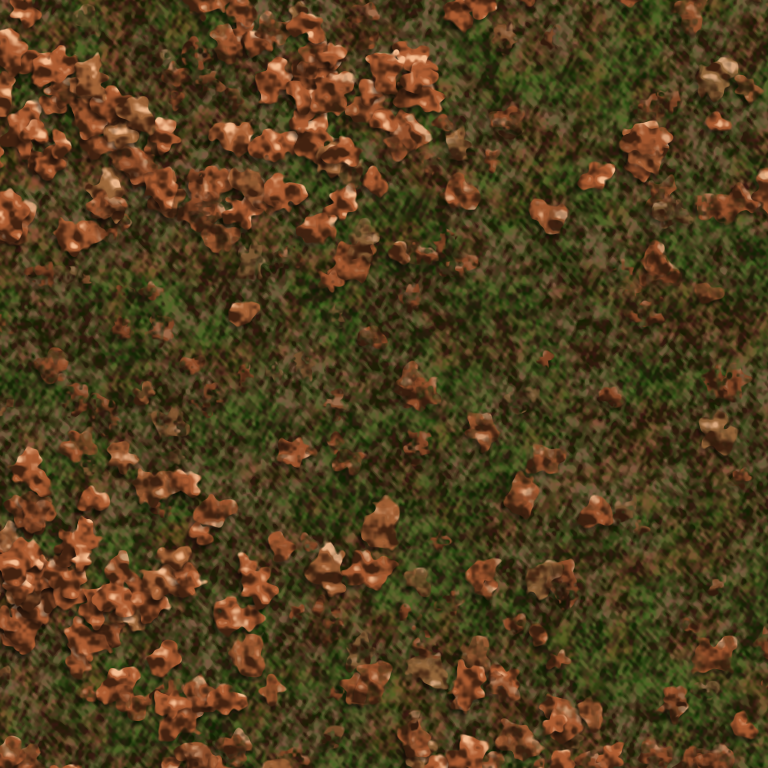
Write a Shadertoy shader that draws this texture.

```glsl
const vec3 SOIL = vec3(0.15, 0.11, 0.035);
const vec3 OLIVE = vec3(0.26, 0.235, 0.11);
const vec3 STRAW = vec3(0.43, 0.36, 0.23);
const vec3 MOSS = vec3(0.17, 0.25, 0.07);
const vec3 UMBER = vec3(0.33, 0.17, 0.08);
const vec3 RUST = vec3(0.64, 0.34, 0.18);
const vec3 TAN = vec3(0.56, 0.42, 0.24);
const vec3 GLINT = vec3(0.92, 0.72, 0.56);
const vec2 LIGHT = vec2(0.5, 0.86);

float hash(vec2 p) {
    vec3 q = fract(p.xyx * vec3(0.1031, 0.1030, 0.0973));
    q += dot(q, q.yzx + 33.33);
    return fract((q.x + q.y) * q.z);
}

float noise(vec2 p) {
    vec2 i = floor(p), f = fract(p);
    f = f * f * (3.0 - 2.0 * f);
    return mix(mix(hash(i), hash(i + vec2(1, 0)), f.x),
               mix(hash(i + vec2(0, 1)), hash(i + vec2(1, 1)), f.x), f.y);
}

float fbm(vec2 p) {
    float sum = 0.0, gain = 0.5;
    for (int i = 0; i < 4; i++) {
        sum += gain * noise(p);
        p = mat2(1.6, 1.2, -1.2, 1.6) * p + 7.3;
        gain *= 0.5;
    }
    return sum / 0.9375;
}

// Short blades: noise stretched along a given direction
float blades(vec2 uv, float angle, float scale) {
    vec2 d = vec2(cos(angle), sin(angle));
    return noise(vec2(dot(uv, d) * 0.45, dot(uv, vec2(-d.y, d.x))) * scale + angle * 31.0);
}

// Share of ground under fallen leaves: heavy below and above, thin in the middle
float litter(vec2 uv) {
    float low = smoothstep(0.42, 0.22, uv.y) * mix(1.0, 0.55, smoothstep(0.45, 0.65, uv.x));
    float high = smoothstep(0.6, 0.85, uv.y) * mix(0.85, 0.6, smoothstep(0.4, 0.8, uv.x));
    float patches = smoothstep(0.25, 0.75, noise(uv * 5.0 + 3.7));
    return 0.16 + 0.48 * max(low, high) * (0.5 + 0.7 * patches) + 0.12 * patches;
}

vec3 grass(vec2 uv) {
    float grain = 0.36 * blades(uv, 1.1, 210.0) + 0.34 * blades(uv, 2.3, 250.0)
                + 0.30 * noise(uv * 90.0);
    float tone = smoothstep(0.18, 0.84, grain + 0.22 * (fbm(uv * 14.0) - 0.5));
    vec3 color = mix(SOIL, OLIVE, smoothstep(0.05, 0.5, tone));
    color = mix(color, STRAW, smoothstep(0.48, 1.0, tone));
    // Green tufts, brown debris and fine colour flecks
    float tuft = smoothstep(0.4, 0.68, fbm(uv * 18.0 + 40.0));
    color = mix(color, MOSS * (0.55 + 1.1 * tone), 0.6 * tuft);
    float debris = smoothstep(0.45, 0.75, fbm(uv * 26.0 + 11.0)) * (0.35 + litter(uv));
    color = mix(color, UMBER * (0.5 + 1.2 * tone), 0.6 * debris);
    float fleck = noise(uv * 230.0 + 60.0) - 0.5;
    return color + fleck * vec3(0.13, -0.03, 0.06);
}

// Signed distance to a ragged lobed leaf
float leafDistance(vec2 q, float size, float seed) {
    float a = atan(q.y, q.x);
    float lobes = floor(3.0 + 3.0 * fract(seed * 7.1));
    float edge = 1.0 + 0.18 * sin(a * lobes + seed * 40.0) + 0.2 * sin(a * 2.0 + seed * 91.0);
    edge += 0.5 * (noise(q * 110.0 + seed * 300.0) - 0.5);
    return length(q) - size * edge;
}

// Curled surface lit from one side, with bright creases
vec3 leafColor(vec2 q, vec2 uv, float size, float seed, float fresh) {
    vec2 p = uv * 75.0 + seed * 50.0;
    float relief = noise(p + 0.45 * LIGHT) - noise(p - 0.45 * LIGHT);
    float shade = 0.52 + 0.9 * relief + 0.22 * dot(q, LIGHT) / size;
    shade += 0.35 * (noise(uv * 190.0) - 0.5);
    vec3 body = mix(TAN, RUST, smoothstep(0.1, 0.55, fract(seed * 13.7) + 0.3 * fresh));
    vec3 color = mix(UMBER * 0.75, body, smoothstep(0.1, 0.65, shade));
    color = mix(color, GLINT, smoothstep(0.68, 1.15, shade) * (0.45 + 0.5 * fresh));
    return color * mix(0.8, 1.06, fresh);
}

vec3 scatterLeaves(vec3 ground, vec2 uv, float cells, float layer) {
    vec2 home = floor(uv * cells);
    float cover = 0.5 * noise(uv * 180.0 + layer) + 0.5 * noise(uv * 80.0 - layer);
    for (int y = -1; y <= 1; y++)
    for (int x = -1; x <= 1; x++) {
        vec2 cell = home + vec2(x, y) + layer * 57.0;
        float seed = hash(cell + 5.0);
        vec2 jitter = vec2(hash(cell + 17.0), hash(cell + 29.0));
        vec2 center = (home + vec2(x, y) + jitter) / cells;
        float density = litter(center);
        if (hash(cell + 43.0) > density * 0.85) continue;
        float fresh = smoothstep(0.3, 0.95, density + 0.75 * hash(cell + 71.0) - 0.12);
        float size = mix(0.011, 0.024, hash(cell + 83.0)) * mix(0.85, 1.15, fresh);
        vec2 q = uv - center;
        float shadow = smoothstep(0.006, -0.006, leafDistance(q + 0.006 * LIGHT, size, seed));
        float mask = smoothstep(0.002, -0.002, leafDistance(q, size, seed));
        mask *= mix(smoothstep(0.35, 0.65, cover), 1.0, fresh);
        ground *= 1.0 - 0.45 * shadow * (0.3 + 0.7 * fresh);
        ground = mix(ground, leafColor(q, uv, size, seed, fresh), mask);
    }
    return ground;
}

void mainImage(out vec4 fragColor, in vec2 fragCoord) {
    vec2 uv = fragCoord / iResolution.xy;
    vec3 color = grass(uv);
    color = scatterLeaves(color, uv, 24.0, 1.0);
    color = scatterLeaves(color, uv, 19.0, 2.0);
    fragColor = vec4(clamp(color, 0.0, 1.0), 1.0);
}
```
